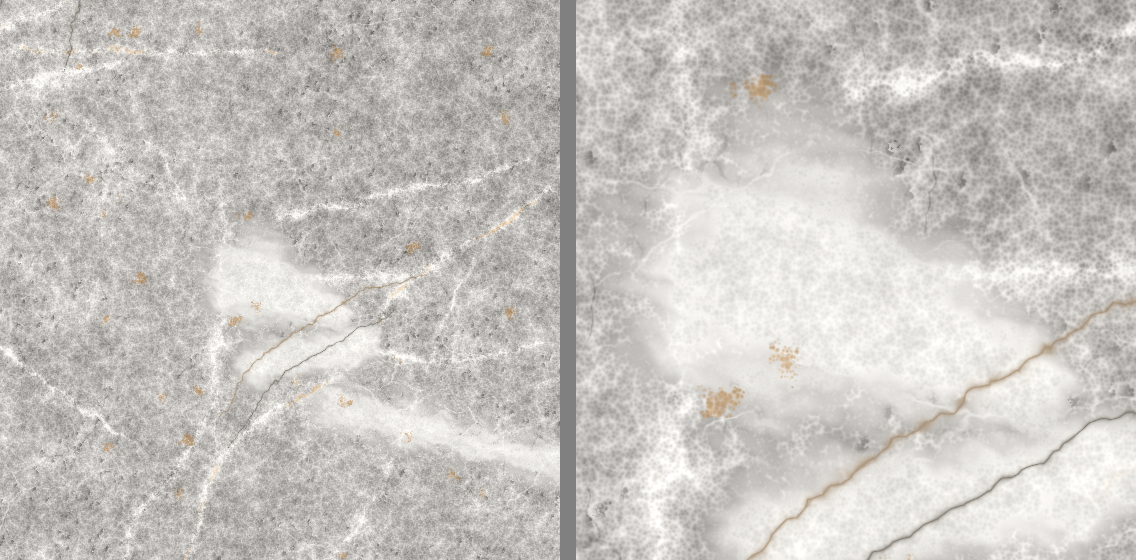
Left: the whole. Right: its middle third, enlarged.
Give the GLSL for this texture, as a Shadertoy shader.

```glsl
// Grey marble slab: grainy stone from octaves of cellular noise, cut by pale
// veins (warped polylines), chalky wedges, ochre stains and dark cracks.
// Cell borders of the same noise give the network of hairline veins.

vec2 hash2(vec2 c) {
    vec3 q = fract(c.xyx * vec3(0.1031, 0.1030, 0.0973));
    q += dot(q, q.yzx + 33.33);
    return fract((q.xx + q.yz) * q.zy);
}

// Cellular noise: nearest distance, second distance, random id of the cell
vec3 cells(vec2 p) {
    vec3 result = vec3(9.0, 9.0, 0.0);
    for (int k = 0; k < 9; k++) {
        vec2 corner = floor(p) + vec2(k % 3 - 1, k / 3 - 1);
        vec2 seed = hash2(corner + 57.0);
        float d = length(corner + seed - p);
        if (d < result.x) result = vec3(d, result.x, fract(seed.x * 37.0 + seed.y * 91.0));
        else result.y = min(result.y, d);
    }
    return result;
}

// Rotated octaves of cellular noise, centred on zero, strongest when fine
float mottle(vec2 p) {
    float sum = 0.0, amp = 0.27;
    for (int i = 0; i < 6; i++) {
        sum += amp * (cells(p).x - 0.46);
        p = mat2(0.8, 0.6, -0.6, 0.8) * p * 2.0 + 3.1;
        amp *= 1.06;
    }
    return sum;
}

// Layered sines, roughly -1 to 1
float waves(vec2 p) {
    float sum = 0.0, amp = 0.55;
    for (int i = 0; i < 4; i++) {
        sum += amp * sin(p.x + 1.7 * sin(p.y + float(i))) * cos(p.y * 1.1 - 0.6 * p.x);
        p = mat2(0.8, 0.6, -0.6, 0.8) * p * 1.9 + 1.3;
        amp *= 0.65;
    }
    return sum;
}

// Distance to a tapered segment, in units of its local width
float wedge(vec2 p, vec2 a, vec2 b, float widthA, float widthB) {
    vec2 ab = b - a;
    float h = clamp(dot(p - a, ab) / dot(ab, ab), 0.0, 1.0);
    return length(p - a - ab * h) / mix(widthA, widthB, h);
}

// Vein along four points, two in each vec4, fading out with distance
float vein(vec2 p, vec4 s, vec4 e, float w) {
    float near = min(wedge(p, s.xy, s.zw, 0.6 * w, w), wedge(p, s.zw, e.xy, w, w));
    return exp(-1.2 * min(near, wedge(p, e.xy, e.zw, w, 0.4 * w)));
}

// Hairlines on the cell borders
float hairlines(vec2 p, float width) {
    vec3 c = cells(p);
    return 1.0 - smoothstep(0.0, width, c.y - c.x);
}

void mainImage(out vec4 fragColor, in vec2 fragCoord) {
    vec2 uv = fragCoord / iResolution.y;
    float grain = mottle(uv * 11.0);
    float cloud = waves(uv * 9.0), patchy = waves(uv * 24.0 + 5.0);

    // Jagged wander shared by veins and cracks
    vec2 p = uv + 0.006 * vec2(waves(uv * 16.0), waves(uv * 16.0 + 8.0));
    p += 0.010 * (vec2(cells(uv * 22.0).x, cells(uv * 22.0 + 9.0).x) - 0.46);
    p += 0.006 * (vec2(cells(uv * 80.0).x, cells(uv * 80.0 + 4.0).x) - 0.46);

    // Stone body: broad tone zones plus grain
    float tone = 0.768 + 0.012 * cloud + 0.01 * patchy + 0.43 * grain;
    tone -= 0.035 * smoothstep(0.42, 0.56, p.x) * smoothstep(0.48, 0.6, p.y);
    tone -= 0.03 * smoothstep(0.04, -0.06, p.y - 0.55 + p.x);
    tone += 0.015 * smoothstep(0.42, 0.36, p.x);

    // Small dark pits and faint dark hairlines
    vec3 pit = cells(mat2(0.9, 0.4, -0.3, 0.55) * uv * 110.0 + grain);
    tone -= 0.2 * step(0.84, pit.z) * smoothstep(0.45, 0.1, pit.x) * smoothstep(-0.6, 0.6, cloud + patchy);
    tone -= 0.1 * hairlines(p * vec2(19.0, 11.0) + 7.0, 0.05) * smoothstep(0.0, 0.5, patchy);
    vec3 color = vec3(tone, tone - 0.011, tone - 0.025);

    // Chalky wedges with fibrous borders
    float fibre = cells(vec2(dot(p, vec2(0.95, -0.3)) * 18.0, dot(p, vec2(0.3, 0.95)) * 65.0)).x - 0.46;
    float rag = 1.3 * grain + 0.25 * patchy + 0.5 * fibre;
    float chalk = smoothstep(1.5, 0.4, wedge(p, vec2(0.455, 0.5), vec2(0.61, 0.435), 0.064, 0.018) + rag);
    chalk = max(chalk, smoothstep(1.5, 0.4, wedge(p, vec2(0.46, 0.345), vec2(0.65, 0.385), 0.028, 0.026) + rag));
    chalk = max(chalk, 0.9 * smoothstep(1.5, 0.3, wedge(p, vec2(0.6, 0.275), vec2(1.02, 0.165), 0.03, 0.025) + 2.0 * rag));
    float halo = exp(-0.8 * wedge(p, vec2(0.46, 0.42), vec2(0.85, 0.25), 0.13, 0.08));

    // Major veins, the first four with ochre cores
    float ochre = vein(p, vec4(0.98, 0.66, 0.79, 0.54), vec4(0.7, 0.47, 0.63, 0.34), 0.009);
    ochre = max(ochre, vein(p, vec4(0.63, 0.34, 0.45, 0.24), vec4(0.38, 0.16, 0.33, -0.02), 0.009));
    ochre = max(ochre, vein(p, vec4(-0.02, 0.94, 0.05, 0.97), vec4(0.1, 0.99, 0.15, 1.02), 0.008));
    ochre = max(ochre, vein(p, vec4(-0.02, 0.915, 0.12, 0.91), vec4(0.28, 0.907, 0.49, 0.905), 0.01));
    float pale = max(ochre, vein(p, vec4(-0.02, 0.835, 0.06, 0.86), vec4(0.14, 0.87, 0.22, 0.885), 0.012));
    pale = max(pale, vein(p, vec4(-0.02, 0.4, 0.05, 0.34), vec4(0.13, 0.28, 0.23, 0.21), 0.007));
    pale = max(pale, vein(p, vec4(0.5, 0.61, 0.68, 0.65), vec4(0.84, 0.675, 0.94, 0.715), 0.008));
    pale = max(pale, vein(p, vec4(0.16, 0.78, 0.22, 0.7), vec4(0.33, 0.64, 0.28, 0.74), 0.006));
    pale = max(pale, vein(p, vec4(0.22, -0.02, 0.23, 0.07), vec4(0.32, 0.17, 0.39, 0.3), 0.008));
    pale = max(pale, vein(p, vec4(0.48, 0.49, 0.62, 0.505), vec4(0.72, 0.51, 0.78, 0.52), 0.008));
    pale = max(pale, vein(p, vec4(0.64, 0.375, 0.74, 0.355), vec4(0.85, 0.36, 0.98, 0.39), 0.006));
    pale = max(pale, 0.7 * vein(p, vec4(0.6, 0.01, 0.69, 0.14), vec4(0.77, 0.37, 0.85, 0.55), 0.005));
    pale = max(pale, 0.6 * vein(p, vec4(0.38, 0.12, 0.385, 0.35), vec4(0.4, 0.58, 0.39, 0.7), 0.012));

    // Hairline network, denser around the chalk
    float net = hairlines(mat2(0.8, 0.5, -0.6, 1.1) * p * 6.0, 0.03) * smoothstep(-0.1, 0.5, cloud);
    net += hairlines(mat2(0.7, 0.5, -0.9, 1.2) * p * 15.0, 0.07) * (0.25 + halo) * smoothstep(-0.4, 0.4, patchy);
    float white = chalk + pale * (1.0 + 0.4 * patchy + 2.0 * grain) + 0.5 * net + 0.1 * halo;
    color = mix(color, vec3(0.96, 0.952, 0.935) + 0.2 * grain, clamp(white, 0.0, 0.96));

    // Ochre stains on veins and in small scattered spots
    vec3 spot = cells(p * 26.0 + 2.0);
    float rust = step(0.965, spot.z) * smoothstep(0.26, 0.0, spot.x + 0.7 * grain);
    rust += 0.8 * smoothstep(0.4, 0.85, ochre) * smoothstep(-0.4, 0.4, patchy + cloud);
    color = mix(color, vec3(0.82, 0.64, 0.43) + 0.3 * grain, 0.6 * min(rust, 1.0));

    // Fine cracks: two through the chalk, one at the top left
    float crack = vein(p, vec4(0.71, 0.45, 0.57, 0.37), vec4(0.48, 0.31, 0.41, 0.2), 0.0016);
    crack = max(crack, vein(p, vec4(0.14, 1.02, 0.13, 0.95), vec4(0.12, 0.9, 0.11, 0.87), 0.0016));
    float seam = vein(p, vec4(0.76, 0.51, 0.66, 0.485), vec4(0.46, 0.36, 0.39, 0.25), 0.0018);
    color = mix(color, vec3(0.62, 0.52, 0.4), 0.8 * seam);
    fragColor = vec4(mix(color, vec3(0.45, 0.42, 0.38), 0.85 * crack), 1.0);
}
```
